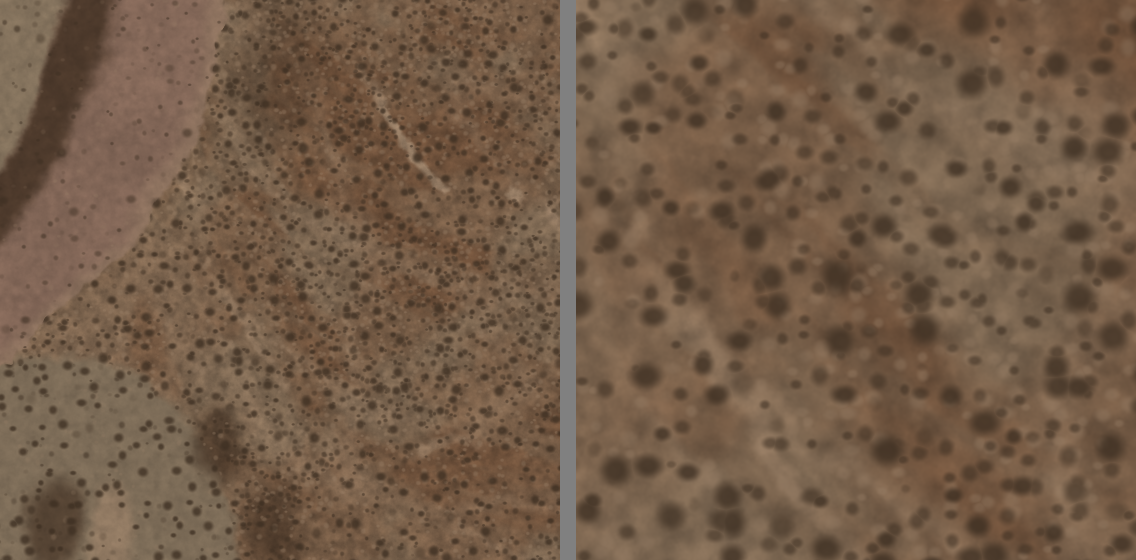
Left: the whole. Right: its middle third, enlarged.
Reproduce this texture procedurally as a Shadertoy shader.

```glsl
float hash(vec2 p) {
    vec3 q = fract(vec3(p.xyx) * 0.1031);
    q += dot(q, q.yzx + 33.33);
    return fract((q.x + q.y) * q.z);
}

float noise(vec2 p) {
    vec2 i = floor(p), f = fract(p);
    f = f * f * (3.0 - 2.0 * f);
    return mix(mix(hash(i), hash(i + vec2(1, 0)), f.x),
               mix(hash(i + vec2(0, 1)), hash(i + vec2(1, 1)), f.x), f.y);
}

float fbm(vec2 p) {
    float sum = 0.0, amp = 0.53;
    for (int i = 0; i < 4; i++) {
        sum += amp * noise(p);
        p = mat2(1.6, 1.2, -1.2, 1.6) * p + 17.3;
        amp *= 0.5;
    }
    return sum;
}

// Soft blobs on a jittered grid; share is the fraction of occupied cells
float scatter(vec2 p, float cells, float radius, float share, float seed) {
    vec2 g = p * cells, home = floor(g);
    float cover = 0.0;
    for (int y = -1; y <= 1; y++)
    for (int x = -1; x <= 1; x++) {
        vec2 id = home + vec2(x, y);
        vec2 key = id + seed + 50.0;
        vec2 spot = id + vec2(hash(key), hash(key + 71.7));
        vec2 d = (g - spot) / cells;
        d.y *= mix(0.85, 1.4, hash(key + 13.1));
        float r = radius * mix(0.6, 1.2, hash(key + 37.9));
        float strength = smoothstep(0.0, 0.15, share - hash(key + 91.3));
        cover = max(cover, strength * (1.0 - smoothstep(0.35 * r, 1.35 * r, length(d))));
    }
    return cover;
}

// Soft line from a to b, bent by the caller's warped coordinates
float streak(vec2 p, vec2 a, vec2 b, float width) {
    vec2 d = b - a;
    float t = clamp(dot(p - a, d) / dot(d, d), 0.0, 1.0);
    return 1.0 - smoothstep(0.2 * width, width, length(p - a - d * t));
}

float blotch(vec2 p, vec2 center, vec2 size) {
    return 1.0 - smoothstep(0.45, 1.15, length((p - center) / size));
}

void mainImage(out vec4 fragColor, in vec2 fragCoord) {
    const vec3 HILL = vec3(0.455, 0.355, 0.270);
    const vec3 RUST = vec3(0.445, 0.325, 0.235);
    const vec3 PALE = vec3(0.595, 0.495, 0.400);
    const vec3 PINK = vec3(0.515, 0.405, 0.345);
    const vec3 FLAT = vec3(0.490, 0.425, 0.345);
    const vec3 SHADE = vec3(0.265, 0.195, 0.140);
    const vec3 SHRUB = vec3(0.235, 0.180, 0.130);

    vec2 p = fragCoord / iResolution.xy;
    vec2 wobble = vec2(fbm(p * 9.0), fbm(p * 9.0 + 40.0)) - 0.5;
    vec2 rough = vec2(fbm(p * 40.0 + 8.0), fbm(p * 40.0 + 90.0)) - 0.5;
    vec2 q = p + 0.05 * wobble + 0.018 * rough;
    float fall = (1.0 - q.y) * (1.0 - q.y);

    // Hillside with strata fanning down to the right
    float across = q.y - 0.28 * exp(-6.0 * max(q.x - 0.33, -0.1)) + 0.25 * q.x
                 + 0.06 * (noise(p * 3.0) - 0.5);
    float strata = fbm(vec2(across * 17.0, q.x * 3.5 + 5.0));
    float crest = 1.0 - abs(2.0 * noise(vec2(across * 11.0 + 3.0, q.x * 4.0)) - 1.0);
    float patches = fbm(p * 7.0 + 20.0);
    vec3 color = mix(RUST, HILL, smoothstep(0.32, 0.6, strata));
    color = mix(color, FLAT, 0.55 * smoothstep(0.42, 0.68, patches));
    color = mix(color, PALE, 0.28 * smoothstep(0.8, 1.0, crest));
    color *= 0.92 + 0.16 * strata;

    // Bright crests, broken along their length
    float ridges = streak(q, vec2(0.64, 0.88), vec2(0.72, 0.74), 0.013);
    ridges = max(ridges, streak(q, vec2(0.72, 0.74), vec2(0.79, 0.67), 0.012));
    ridges = max(ridges, streak(q, vec2(0.92, 0.66), vec2(1.02, 0.57), 0.013));
    ridges = max(ridges, 0.6 * streak(q, vec2(0.33, 0.70), vec2(0.37, 0.57), 0.012));
    ridges = max(ridges, 0.5 * streak(q, vec2(0.37, 0.53), vec2(0.52, 0.31), 0.014));
    ridges = max(ridges, 0.6 * streak(q, vec2(0.75, 0.20), vec2(0.85, 0.22), 0.013));
    color = mix(color, PALE, ridges * smoothstep(0.25, 0.6, noise(p * 22.0)));

    // Pale apron below the slope, then the grey flat
    float slope = q.x - (0.41 - 0.97 * fall);
    float apron = blotch(q, vec2(0.18, 0.46), vec2(0.24, 0.23));
    color = mix(color, mix(HILL, PALE, 0.3), 0.75 * apron);
    color = mix(color, RUST, 0.6 * blotch(q, vec2(0.265, 0.39), vec2(0.04, 0.09)));
    float flatEdge = (length((q - vec2(0.08, 0.0)) / vec2(0.35, 0.37)) - 1.0) * 0.36;
    float flatMask = 1.0 - smoothstep(-0.012, 0.012, flatEdge);
    color = mix(color, FLAT, flatMask);

    // Smooth pink slope with a lit rim and a dark gully
    float slopeMask = 1.0 - smoothstep(-0.006, 0.006, slope);
    vec3 slopeColor = mix(PINK * 0.93, PINK * 1.06, fbm(q * vec2(10.0, 7.0)));
    slopeColor = mix(slopeColor, PALE, 0.5 * smoothstep(-0.05, 0.0, slope));
    float gully = q.x - (0.155 - 1.1 * fall);
    slopeColor = mix(slopeColor, FLAT * 1.05, 1.0 - smoothstep(-0.06, -0.03, gully));
    float gullyMask = smoothstep(-0.06, -0.035, gully) * (1.0 - smoothstep(0.02, 0.065, gully));
    slopeColor = mix(slopeColor, SHADE, 0.85 * gullyMask);
    color = mix(color, slopeColor, slopeMask);

    // Shaded hollows and a sunlit patch
    float hollows = blotch(q, vec2(0.40, 0.21), vec2(0.055, 0.085));
    hollows = max(hollows, blotch(q, vec2(0.49, 0.06), vec2(0.055, 0.095)));
    hollows = max(hollows, blotch(q, vec2(0.10, 0.06), vec2(0.06, 0.10)));
    hollows = max(hollows, 0.5 * blotch(q, vec2(0.50, 0.87), vec2(0.09, 0.15)));
    color = mix(color, SHADE, 0.7 * hollows);
    color = mix(color, PALE, 0.75 * blotch(q, vec2(0.205, 0.05), vec2(0.045, 0.10)));

    // Soil grain, pale stones and scattered shrubs
    float wild = (1.0 - flatMask) * (1.0 - slopeMask);
    float clumps = smoothstep(0.35, 0.65, fbm(p * 6.0 + 60.0));
    float grain = fbm(p * 75.0) - 0.5;
    color *= 1.0 + grain * mix(0.2, 0.42, wild);
    float stones = scatter(p, 85.0, 0.0048, 0.10 + wild * (0.15 + 0.35 * clumps), 300.0);
    color = mix(color, PALE, 0.38 * stones);
    float brush = scatter(p, 80.0, 0.0050, 0.13 + wild * (0.12 + 0.32 * clumps), 0.0);
    float bushes = scatter(p, 38.0, 0.0085, 0.30 + 0.25 * (1.0 - slopeMask) - 0.2 * slopeMask, 150.0);
    color = mix(color, SHRUB, max(0.55 * brush, 0.75 * bushes));

    fragColor = vec4(color, 1.0);
}
```
